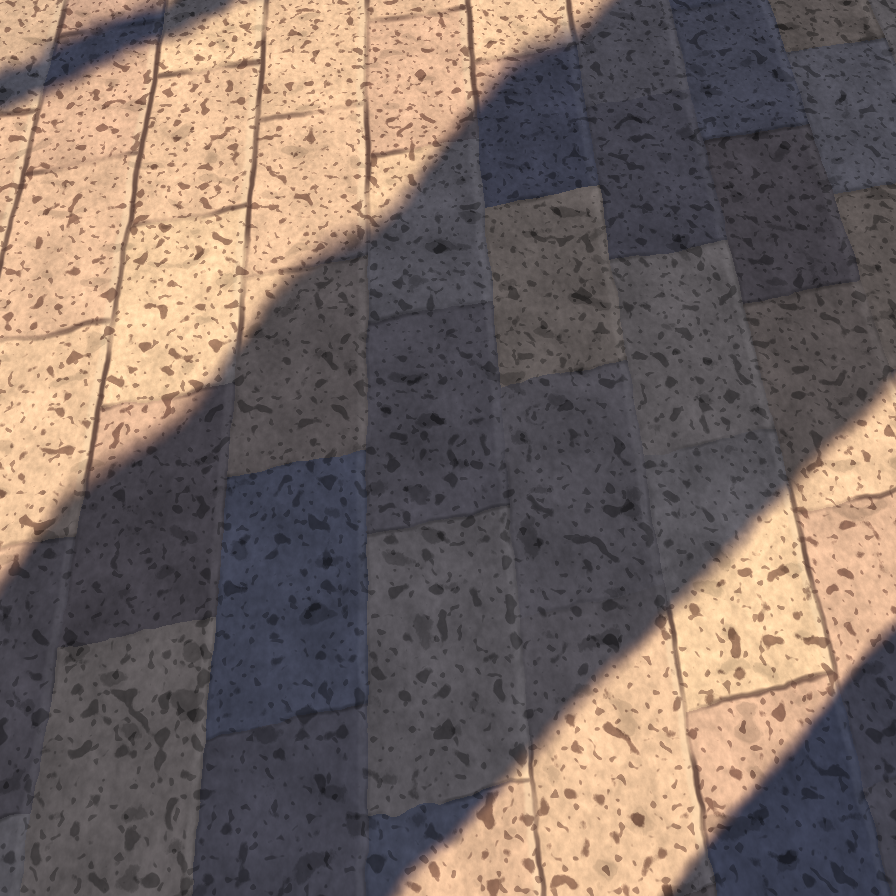
This texture is drawn by a Shadertoy shader. Its source:

```glsl
vec2 hash2(vec2 p) {
    vec3 a = fract(p.xyx * vec3(.1031, .1030, .0973));
    a += dot(a, a.yzx + 33.33);
    return fract((a.xx + a.yz) * a.zy);
}

float corner(vec2 cell, vec2 offset, vec2 f) {
    return dot(hash2(cell + offset) * 2. - 1., f - offset);
}

// Gradient noise, roughly -0.8 to 0.8
float noise(vec2 p) {
    vec2 i = floor(p), f = p - i;
    vec2 s = f * f * f * (f * (f * 6. - 15.) + 10.);
    float low = mix(corner(i, vec2(0), f), corner(i, vec2(1, 0), f), s.x);
    float high = mix(corner(i, vec2(0, 1), f), corner(i, vec2(1), f), s.x);
    return 1.5 * mix(low, high, s.y);
}

float fbm(vec2 p) {
    float sum = 0., amp = .55;
    for (int i = 0; i < 4; i++) {
        sum += amp * noise(p);
        p = mat2(1.6, 1.2, -1.2, 1.6) * p + 7.3;
        amp *= .55;
    }
    return sum;
}

float softEdge(float d, float blur) {
    return smoothstep(-blur, blur, d);
}

// Sunlit share: two bright wedges between diagonal cast shadows
float sunlight(vec2 p) {
    float ragged = .016 * fbm(p * 13.);
    float left = p.y - .36 - .97 * p.x - .017 * cos((p.x - .09) * 27.) + ragged;
    float band = p.y - .876 - .44 * p.x + ragged;
    float right = 1.03 * p.x - .455 - p.y + ragged;
    float nearShade = 1.17 * p.x - .865 - p.y + ragged;
    float bar = softEdge(band, .014) * (1. - .85 * softEdge(band - .045, .014));
    return max(softEdge(left, .024) * (1. - bar),
               softEdge(right, .021) * (1. - softEdge(nearShade, .018)));
}

void mainImage(out vec4 fragColor, in vec2 fragCoord) {
    vec2 p = fragCoord / iResolution.xy;
    float px = 1. / iResolution.y;

    // Paving in perspective: columns fan out towards the viewer
    float width = .195 - .083 * p.y;
    float column = (p.x - .41) / width + .035 * fbm(p * 16.);
    float k = floor(column), fx = column - k;
    float depth = 1. / (width * .86);
    float row = depth - .13 * (fx - .5) - .23 + .3 * k
              + .07 * (hash2(vec2(k, 5.)).x - .5) + .04 * fbm(p * 14. + 30.);
    float r = floor(row), fy = row - r;
    vec2 tone = hash2(vec2(k, r) + 17.);

    // Signed offsets from the nearest joints, in canvas units
    float across = (fx - step(.5, fx)) * width;
    float along = (fy - step(.5, fy)) * width * width * 10.4;

    // Surface detail
    vec2 q = vec2((p.x - .41) / width, depth * 1.4);
    float blotch = fbm(q * 2.7 + tone * 9.);
    float grain = fbm(q * 20.);
    float pits = smoothstep(.30, .48, noise(q * vec2(9., 11.) + 3.) + .25 * grain);
    pits = max(pits, .8 * smoothstep(.34, .50, noise(q * vec2(19., 23.))));
    float scuff = smoothstep(.36, .52, noise(q * vec2(4., 7.) + 41.) + .3 * grain);

    // Joints: broken dark cracks beside a pale mortar ridge
    float wear = smoothstep(-.3, .25, noise(p * 15. + 8.));
    float crackX = 1. - smoothstep(.0012, .0035 + px, abs(across));
    float crackY = 1. - smoothstep(.001, .004 + px, abs(along));
    float ridge = 1. - smoothstep(.002, .006 + px, abs(across + .006));
    float crack = max(crackX * mix(.3, 1., wear), crackY * mix(.2, .8, wear));

    vec3 shade = mix(vec3(.225, .23, .285), vec3(.365, .35, .36), tone.x * .85 + .05);
    shade += vec3(.025, .005, -.025) * (tone.y * 2. - .8);
    shade *= 1. + .22 * blotch + .16 * grain;
    shade *= 1. - .33 * pits - .22 * scuff;
    shade *= 1. - .25 * crackY * wear - .12 * crackX * wear;
    shade += .035 * ridge;

    vec3 sun = mix(vec3(.91, .73, .60), vec3(1., .84, .66), tone.x);
    sun *= 1. + .16 * blotch + .16 * grain;
    sun = mix(sun, vec3(1., .88, .72), .5 * ridge);
    sun *= 1. - vec3(.36, .42, .42) * pits - .14 * scuff;
    sun = mix(sun, vec3(.34, .24, .21), .85 * crack);

    // Warm penumbra: blue arrives last
    vec3 lit = pow(vec3(sunlight(p)), vec3(1., 1.15, 1.25));
    fragColor = vec4(clamp(mix(shade, sun, lit), 0., 1.), 1.);
}
```
